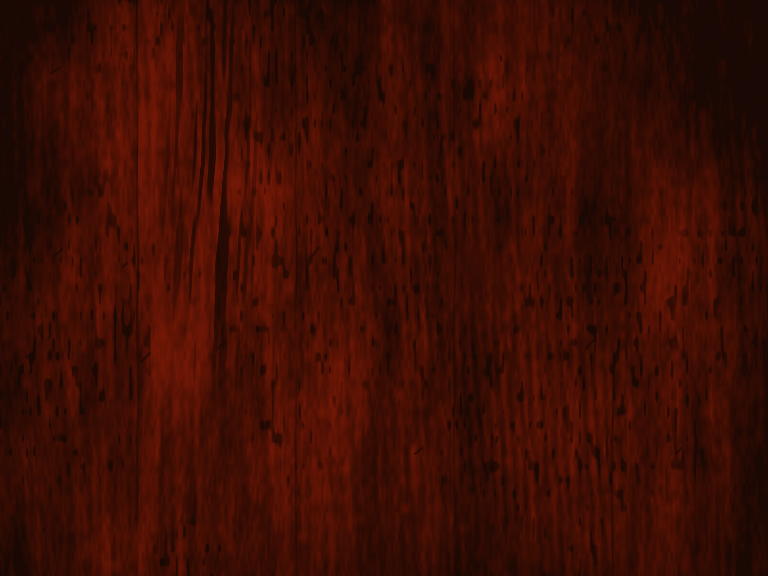
A WebGL 1 fragment shader for this texture:

```glsl
precision highp float;
// Dark red stained wood boards with vertical grain, blotches, cracks and shaded edges.
uniform vec2 u_resolution;

// Colours, from darkest stain to brightest grain
const vec3 SHADOW = vec3(0.085, 0.028, 0.010);
const vec3 MIDDLE = vec3(0.235, 0.050, 0.010);
const vec3 GLOW = vec3(0.440, 0.090, 0.020);

// Tone: 0 is SHADOW, 0.5 is MIDDLE, 1 is GLOW
const float BASE_TONE = 0.61;
const float BLOTCH = 1.05;
const float STREAK = 0.24;
const float FIBRE = 0.27;
const float PORE = 0.24;
const float MOTTLE = 0.22;
const float RIB = 0.09;
const float PIT = 0.40;
const float EDGE_SHADE = 0.42;

// Sizes, in canvas heights
const float BOARD_WIDTH = 0.275;
const float BOARD_START = 0.239;
const float RIB_SPACING = 0.0185;
const float SEAM_WIDTH = 0.0016;
const float NICK_CELL = 0.16;
const float NICK_WIDTH = 0.0018;

float hash(vec2 cell) {
  vec3 q = fract(vec3(cell.xyx) * 0.1031);
  q += dot(q, q.yzx + 33.33);
  return fract((q.x + q.y) * q.z);
}

float noise(vec2 p) {
  vec2 cell = floor(p);
  vec2 f = fract(p);
  f = f * f * (3.0 - 2.0 * f);
  float low = mix(hash(cell), hash(cell + vec2(1.0, 0.0)), f.x);
  float high = mix(hash(cell + vec2(0.0, 1.0)), hash(cell + 1.0), f.x);
  return mix(low, high, f.y);
}

float fbm(vec2 p) {
  float sum = 0.0;
  float amplitude = 0.5;
  for (int i = 0; i < 5; i++) {
    sum += amplitude * noise(p);
    p = p * 2.03 + vec2(17.3, 9.1);
    amplitude *= 0.5;
  }
  return sum / 0.96875;
}

// Rare short dark nicks, at most one in each grid cell
float nicks(vec2 p, float pixel) {
  vec2 cell = floor(p / NICK_CELL);
  vec2 centre = 0.35 + 0.3 * vec2(hash(cell + 3.1), hash(cell + 8.7));
  vec2 d = p - (cell + centre) * NICK_CELL;
  float angle = 0.5 + 1.2 * hash(cell + 15.2);
  vec2 along = vec2(cos(angle), sin(angle));
  float reach = mix(0.002, 0.011, hash(cell + 21.4));
  d -= along * clamp(dot(d, along), -reach, reach);
  float mark = 1.0 - smoothstep(0.0, NICK_WIDTH + pixel, length(d));
  return mark * step(0.8, hash(cell + 40.0));
}

// Long thin drying cracks gathered in a band on the upper left
float cracks(vec2 p) {
  float x = p.x - 0.04 * p.y + 0.010 * noise(p * vec2(6.0, 4.0)) + 0.003 * noise(p * 22.0);
  float line = smoothstep(0.58, 0.76, noise(vec2(x * 150.0, p.y * 5.5)));
  float band = exp(-pow((p.x - 0.37) / 0.075, 2.0));
  return line * band * smoothstep(0.2, 0.55, p.y);
}

// Small dark pits stretched along the grain, clustered in patches
float pits(vec2 p) {
  float spots = smoothstep(0.70, 0.90, noise(p * vec2(150.0, 42.0) + 70.0));
  return spots * smoothstep(0.3, 0.65, noise(p * vec2(6.0, 4.0) + 13.0));
}

// Evenly spaced, slightly leaning growth ribs, strongest on the right
float ribs(vec2 p) {
  float x = p.x + 0.06 * p.y + 0.025 * noise(p * vec2(4.0, 2.0)) + 0.003 * noise(p * 25.0);
  float wave = sin(6.2832 * x / RIB_SPACING);
  float patches = smoothstep(0.2, 0.65, noise(p * vec2(7.0, 4.0) + 31.0));
  return wave * patches * mix(0.35, 1.0, smoothstep(0.6, 0.85, p.x));
}

// Joints between boards, fading in and out along their length
float seams(vec2 p, float pixel) {
  float x = p.x - BOARD_START + 0.003 * (noise(vec2(3.0, p.y * 9.0)) - 0.5);
  float board = floor(x / BOARD_WIDTH + 0.5);
  float dist = abs(x - board * BOARD_WIDTH);
  float line = 1.0 - smoothstep(0.0, SEAM_WIDTH + pixel, dist);
  float halo = 0.25 * exp(-dist / 0.006);
  return max(line, halo) * smoothstep(0.15, 0.8, fbm(vec2(board * 7.0, p.y * 6.0)));
}

void main() {
  vec2 p = gl_FragCoord.xy / u_resolution.y;
  vec2 uv = gl_FragCoord.xy / u_resolution;
  float pixel = 1.0 / u_resolution.y;
  float board = floor((p.x - BOARD_START) / BOARD_WIDTH);

  // Grain drifts sideways a little and differs from board to board
  vec2 g = p + vec2(0.025 * (noise(p * vec2(3.0, 1.8)) - 0.5), board * 5.7);

  // Stain and grain from broad to fine
  float tone = BASE_TONE;
  tone += BLOTCH * (fbm(p * vec2(5.2, 3.0) + vec2(1.7, 6.3)) - 0.5);
  tone += STREAK * (noise(g * vec2(38.0, 2.6)) - 0.5);
  tone += FIBRE * (noise(g * vec2(105.0, 8.0) + 50.0) - 0.5);
  tone += PORE * (noise(g * vec2(240.0, 60.0) + 90.0) - 0.5);
  tone += MOTTLE * (fbm(p * vec2(60.0, 42.0)) - 0.5);
  tone += RIB * ribs(p);
  tone -= PIT * pits(p);

  // Shading towards the edges of the canvas
  vec2 side = abs(uv * 2.0 - 1.0);
  tone -= EDGE_SHADE * (pow(side.x, 4.0) + 0.6 * pow(side.y, 4.0));

  // Dark marks
  tone = clamp(tone, 0.04, 1.0);
  tone *= 1.0 - 0.75 * cracks(p);
  tone *= 1.0 - 0.65 * seams(p, pixel);
  tone *= 1.0 - 0.65 * nicks(p, pixel);

  vec3 colour = mix(SHADOW, MIDDLE, clamp(tone * 2.0, 0.0, 1.0));
  colour = mix(colour, GLOW, clamp(tone * 2.0 - 1.0, 0.0, 1.0));
  gl_FragColor = vec4(colour, 1.0);
}
```
